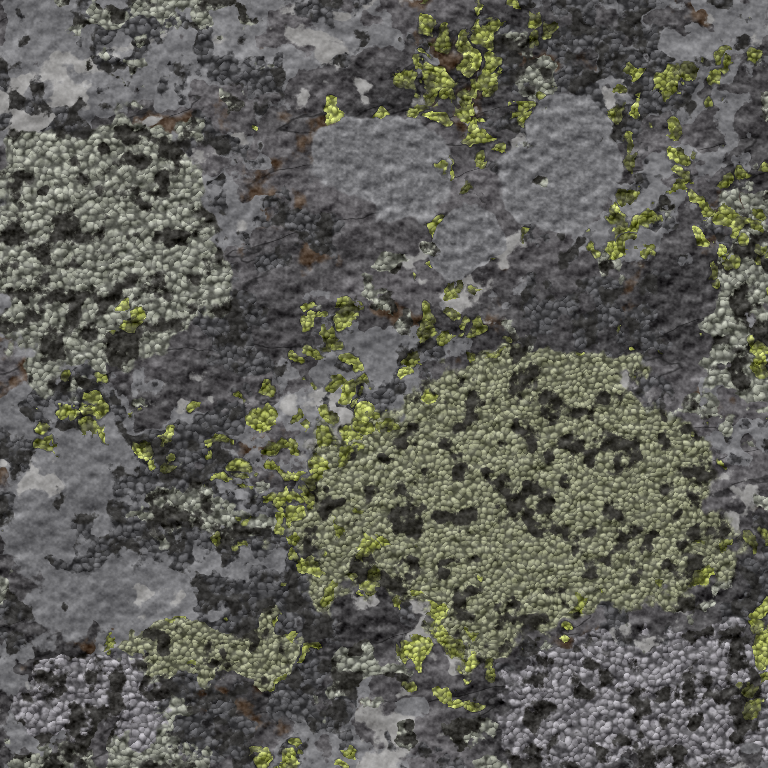
Reproduce this texture procedurally as a three.js fragment shader.

```glsl
// Weathered dark rock overgrown by lichen, lit from above: gritty stone, bare slabs,
// flat grey crusts, granular cushions and yellow-green spots.
// Warped ellipses and fbm place the layers; cellular noise shapes their grains.

varying vec2 vUv;

const vec2 LIGHT = vec2(-0.35, 0.94);
const vec3 ROCK_DARK = vec3(0.24, 0.235, 0.24);
const vec3 ROCK_LIGHT = vec3(0.39, 0.38, 0.39);
const vec3 SLAB = vec3(0.45, 0.45, 0.46);
const vec3 PALE_STONE = vec3(0.59, 0.585, 0.58);
const vec3 CRUST = vec3(0.43, 0.43, 0.44);
const vec3 OLIVE = vec3(0.60, 0.61, 0.50);
const vec3 SILVER = vec3(0.62, 0.63, 0.58);
const vec3 LILAC = vec3(0.60, 0.59, 0.61);
const vec3 YELLOW = vec3(0.63, 0.66, 0.36);
const vec3 SOOT = vec3(0.37, 0.37, 0.38);
const vec3 HOLLOW = vec3(0.16, 0.155, 0.145);
const vec3 RUST = vec3(0.31, 0.23, 0.16);
const float GRAIN_SCALE = 150.0;
const float SPOT_SCALE = 46.0;

float hash(vec2 p) {
  return fract(sin(dot(p, vec2(127.1, 311.7))) * 43758.5453);
}

float noise(vec2 p) {
  vec2 i = floor(p), f = fract(p);
  f = f * f * (3.0 - 2.0 * f);
  return mix(mix(hash(i), hash(i + vec2(1.0, 0.0)), f.x),
             mix(hash(i + vec2(0.0, 1.0)), hash(i + 1.0), f.x), f.y);
}

float fbm(vec2 p) {
  float sum = 0.0, amp = 0.52;
  for (int i = 0; i < 5; i++) {
    sum += amp * noise(p);
    p = mat2(1.6, 1.2, -1.2, 1.6) * p + 17.3;
    amp *= 0.5;
  }
  return sum;
}

// Nearest grain: distance, offset towards the light, random id
vec3 grains(vec2 p) {
  vec2 cell = floor(p);
  vec3 nearest = vec3(9.0, 0.0, 0.0);
  for (int y = -1; y <= 1; y++) {
    for (int x = -1; x <= 1; x++) {
      vec2 c = cell + vec2(float(x), float(y));
      vec2 d = p - c - 0.05 - 0.9 * vec2(hash(c), hash(c + 57.0));
      float len = length(d);
      if (len < nearest.x) nearest = vec3(len, dot(d, LIGHT), hash(c + 91.0));
    }
  }
  return nearest;
}

// Ellipse field: 1 at the centre, 0 on the rim
float patchField(vec2 p, vec2 centre, vec2 radius) {
  return 1.0 - length((p - centre) / radius);
}

float cover(float field) {
  return smoothstep(-0.02, 0.05, field);
}

// Domed grains with shaded hollows between them
vec3 cushion(vec3 tint, vec3 g, float gaps) {
  float fade = 1.0 - smoothstep(0.3, 0.75, g.x);
  float lit = 0.53 + fade * (0.34 + 0.6 * g.y + 0.35 * (g.z - 0.5));
  return mix(tint * lit, HOLLOW, gaps);
}

void main() {
  vec2 p = vUv;
  vec2 warp = vec2(fbm(p * 8.0), fbm(p * 8.0 + 31.0)) - 0.5;
  vec2 frayed = vec2(fbm(p * 38.0), fbm(p * 38.0 + 9.0)) - 0.5;
  vec2 ragged = p + 0.24 * warp + 0.10 * frayed;
  vec2 gentle = p + 0.11 * warp + 0.025 * frayed;
  vec2 strata = mat2(0.97, -0.24, 0.24, 0.97) * p;

  // Surface detail shared by the layers
  vec2 s = p * vec2(75.0, 95.0);
  float relief = fbm(s) - fbm(s + 0.6 * LIGHT);
  float lumps = fbm(p * 24.0 + 7.0) - fbm(p * 24.0 + 7.0 + 0.35 * LIGHT);
  float grit = noise(p * 330.0) - 0.5;
  float clumps = fbm(p * 52.0 + 5.0);
  vec3 fine = grains(p * GRAIN_SCALE + 1.6 * frayed);
  vec3 coarse = grains(p * GRAIN_SCALE * 0.75 + 40.0 + 1.6 * frayed);
  float texture = 0.38 * relief + 0.11 * grit;

  // Dark rock with slanted bands, cracks and rust
  float bands = fbm(strata * vec2(6.0, 14.0) + 3.0);
  vec3 col = mix(ROCK_DARK, ROCK_LIGHT, smoothstep(0.25, 0.78, bands));
  col += texture + 0.25 * lumps;
  float seam = fbm(strata * vec2(3.0, 13.0) + 60.0) + 0.08 * frayed.x;
  col *= 0.6 + 0.4 * smoothstep(0.0, 0.014, abs(seam - 0.59));
  float rust = fbm(p * 12.0 + 80.0) + 0.5 * frayed.y;
  col = mix(col, RUST + texture, 0.7 * smoothstep(0.68, 0.80, rust));

  // Bare slabs and pale scoured stone
  float slab = max(patchField(ragged, vec2(0.25, 0.30), vec2(0.19, 0.12)),
               max(patchField(ragged, vec2(0.06, 0.38), vec2(0.15, 0.19)),
                   3.0 * (fbm(strata * vec2(5.0, 8.0) + 15.0) + 0.4 * frayed.x - 0.60)));
  vec3 slabColor = SLAB + 0.16 * (bands - 0.5) + 0.7 * texture + 0.25 * lumps;
  col = mix(col, slabColor, cover(slab));
  float scoured = fbm(strata * vec2(8.0, 14.0) + 0.6 * warp + 22.0) + 0.45 * frayed.y;
  col = mix(col, PALE_STONE + 0.6 * texture + 0.3 * lumps, smoothstep(0.65, 0.70, scoured));

  // Sooty tufts
  float soot = fbm(p * 10.0 + 44.0) + 0.65 * frayed.x;
  vec3 sootColor = cushion(SOOT, coarse, 0.7 * smoothstep(0.50, 0.62, clumps)) + 0.6 * texture;
  col = mix(col, sootColor, smoothstep(0.59, 0.64, soot));

  // Flat grey crusts with a thin pale rim
  float crust = max(patchField(gentle, vec2(0.49, 0.785), vec2(0.095, 0.085)),
                max(patchField(gentle, vec2(0.735, 0.78), vec2(0.085, 0.075)),
                    patchField(gentle, vec2(0.61, 0.69), vec2(0.052, 0.043))));
  float rim = smoothstep(0.14, 0.03, abs(crust - 0.05));
  col = mix(col, CRUST + 0.05 * rim + 1.1 * texture, cover(crust));

  // Granular cushions: silver, lilac and olive
  float silver = max(patchField(ragged, vec2(0.12, 0.70), vec2(0.17, 0.18)),
                 max(patchField(ragged, vec2(0.99, 0.62), vec2(0.07, 0.12)),
                     3.0 * (fbm(p * 9.0 + 71.0) + 0.5 * frayed.y - 0.68)));
  float lilac = max(patchField(ragged, vec2(0.84, 0.06), vec2(0.21, 0.085)),
                    patchField(ragged, vec2(0.10, 0.09), vec2(0.13, 0.06)));
  float olive = max(patchField(ragged, vec2(0.65, 0.36), vec2(0.28, 0.19)),
                    patchField(ragged, vec2(0.27, 0.16), vec2(0.09, 0.045)));
  float thin = 0.22 * (fbm(p * 9.0 + 27.0) - 0.5);
  float gaps = 0.9 * smoothstep(0.56, 0.67, clumps + thin);
  float openGaps = 0.9 * smoothstep(0.51, 0.63, clumps + thin);
  col = mix(col, cushion(SILVER, coarse, openGaps) + texture, cover(silver));
  col = mix(col, cushion(LILAC, coarse, openGaps) + texture, cover(lilac));
  col = mix(col, cushion(OLIVE, fine, gaps) + 0.8 * texture, cover(olive));

  // Yellow-green spots, crowded around the olive cushion, on dark margins
  float crowd = 0.55 * smoothstep(0.53, 0.72, fbm(p * 7.0 + 12.0));
  crowd += 0.27 * smoothstep(0.45, 0.0, abs(olive));
  crowd += 0.6 * cover(patchField(ragged, vec2(0.62, 0.98), vec2(0.14, 0.05)));
  crowd *= 1.0 - 0.85 * max(smoothstep(0.1, 0.3, olive), cover(crust));
  vec3 spot = grains(p * SPOT_SCALE + 1.2 * warp + 1.8 * frayed);
  float size = 0.60 * smoothstep(0.0, 0.2, crowd - spot.z) - spot.x + 0.5 * (0.5 - clumps);
  size = mix(-1.0, size, step(spot.z, crowd));
  col *= 1.0 - 0.3 * smoothstep(-0.18, 0.0, size);
  vec3 spotTint = YELLOW * (0.8 + 0.4 * hash(vec2(spot.z, 2.0)));
  vec3 spotColor = cushion(spotTint, fine, 0.6 * openGaps) + texture;
  col = mix(col, spotColor, smoothstep(0.0, 0.1, size));

  gl_FragColor = vec4(clamp(col, 0.0, 1.0), 1.0);
}
```
